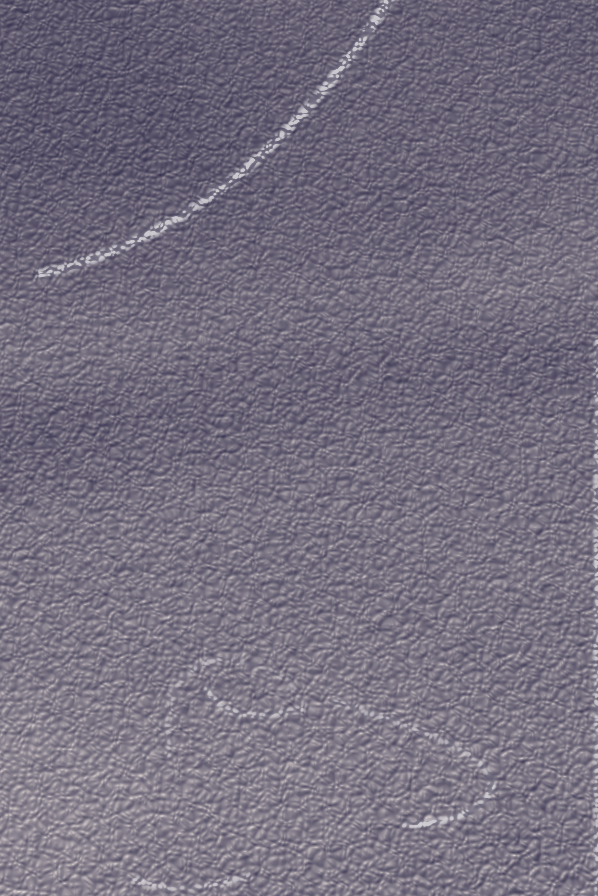
A Shadertoy shader for this texture:

```glsl
// Grained violet leather under soft light, with a few worn chalk strokes.

const vec3 SHADOW_VIOLET = vec3(0.33, 0.31, 0.40);
const vec3 PALE_MAUVE = vec3(0.69, 0.66, 0.68);
const vec3 CHALK = vec3(0.83, 0.82, 0.84);

vec2 hash22(vec2 p) {
    vec3 h = fract(vec3(p.xyx) * vec3(0.1031, 0.1030, 0.0973));
    h += dot(h, h.yzx + 33.33);
    return fract((h.xx + h.yz) * h.zy);
}

float valueNoise(vec2 p) {
    vec2 cell = floor(p), f = fract(p);
    f = f * f * (3.0 - 2.0 * f);
    float low = mix(hash22(cell).x, hash22(cell + vec2(1, 0)).x, f.x);
    float high = mix(hash22(cell + vec2(0, 1)).x, hash22(cell + vec2(1, 1)).x, f.x);
    return mix(low, high, f.y);
}

float fbm(vec2 p) {
    float sum = 0.0, weight = 0.5;
    for (int i = 0; i < 4; i++) {
        sum += weight * valueNoise(p);
        p = mat2(0.8, 0.6, -0.6, 0.8) * p * 2.03 + 17.1;
        weight *= 0.5;
    }
    return sum;
}

// Height of the pebbled hide: soft bumps that melt together, in uneven clumps
float pebbleHeight(vec2 q) {
    q += 0.9 * vec2(valueNoise(q * 0.6), valueNoise(q * 0.6 + 41.0));
    vec2 cell = floor(q);
    float sum = 0.0;
    for (int j = -1; j <= 1; j++) {
        for (int i = -1; i <= 1; i++) {
            vec2 id = cell + vec2(i, j);
            vec2 rnd = hash22(id + 200.0);
            float lift = fract(rnd.x * 7.0 + rnd.y * 5.0);
            sum += exp(-9.0 * length(id + rnd - q) + 1.8 * lift);
        }
    }
    float bump = 0.8 + log(sum + 0.0001) / 9.0;
    return bump + 0.35 * (valueNoise(q * 0.55 + 7.0) - 0.5);
}

// Grain gets finer towards the far, upper edge
vec2 grainSpace(vec2 p, float centre) {
    return vec2((p.x - centre) * (138.0 + 26.0 * p.y), p.y * (154.0 + 18.0 * p.y)) + 90.0;
}

float segmentDistance(vec2 p, vec2 a, vec2 b) {
    vec2 ab = b - a;
    return length(p - a - ab * clamp(dot(p - a, ab) / dot(ab, ab), 0.0, 1.0));
}

// Soft coverage of a quadratic curve from a to c, pulled towards b
float chalkStroke(vec2 p, vec2 a, vec2 b, vec2 c, float radius) {
    const int STEPS = 14;
    float d = 9.0;
    vec2 last = a;
    for (int i = 1; i <= STEPS; i++) {
        float t = float(i) / float(STEPS);
        vec2 next = mix(mix(a, b, t), mix(b, c, t), t);
        d = min(d, segmentDistance(p, last, next));
        last = next;
    }
    return 1.0 - smoothstep(radius * 0.2, radius * 1.3, d);
}

float chalkMarks(vec2 p, float rightEdge) {
    float m = chalkStroke(p, vec2(0.440, 1.01), vec2(0.279, 0.749), vec2(0.046, 0.694), 0.0068);
    m = max(m, 0.50 * chalkStroke(p, vec2(0.189, 0.155), vec2(0.175, 0.255), vec2(0.245, 0.264), 0.0055));
    m = max(m, 0.28 * chalkStroke(p, vec2(0.245, 0.264), vec2(0.315, 0.262), vec2(0.338, 0.215), 0.004));
    m = max(m, 0.80 * chalkStroke(p, vec2(0.232, 0.232), vec2(0.245, 0.188), vec2(0.336, 0.209), 0.005));
    m = max(m, 0.60 * chalkStroke(p, vec2(0.375, 0.216), vec2(0.550, 0.165), vec2(0.549, 0.125), 0.005));
    m = max(m, 0.90 * chalkStroke(p, vec2(0.549, 0.125), vec2(0.545, 0.085), vec2(0.449, 0.078), 0.005));
    m = max(m, 0.70 * chalkStroke(p, vec2(0.150, 0.018), vec2(0.200, -0.002), vec2(0.280, 0.023), 0.005));
    vec2 edge = vec2(rightEdge, 0.0);
    return max(m, 0.8 * chalkStroke(p, edge + vec2(0, 0.62), edge + vec2(-0.002, 0.3), edge, 0.005));
}

// Broad light: dim top, pale lower left, one slanted fold
float broadLight(vec2 p, float centre) {
    float slant = p.y - 0.15 * (p.x - centre);
    float light = mix(0.505, 0.405, smoothstep(0.05, 1.0, p.y));
    light += 0.04 * exp(-pow((slant - 0.65) / 0.06, 2.0));
    light -= 0.04 * exp(-pow((slant - 0.56) / 0.06, 2.0));
    light += 0.06 * exp(-dot(p, p) / 0.04);
    light -= 0.035 * exp(-dot(p - vec2(0.14, 0.93), p - vec2(0.14, 0.93)) / 0.04);
    return light + 0.08 * (fbm(p * vec2(3.0, 6.0)) - 0.47);
}

void mainImage(out vec4 fragColor, in vec2 fragCoord) {
    vec2 p = fragCoord / iResolution.y;
    float width = iResolution.x / iResolution.y;
    vec2 q = grainSpace(p, 0.5 * width);

    // Light from above brightens upper flanks and sinks the hollows
    float height = pebbleHeight(q);
    float slope = height - pebbleHeight(q + vec2(-0.18, 0.45));
    float relief = 0.20 * slope + 0.10 * (height - 0.58) + 0.22 * pow(max(slope, 0.0), 2.0);
    float fleck = 0.05 * (valueNoise(q * 1.3) - 0.5);
    float tone = broadLight(p, 0.5 * width) + (relief + fleck) * mix(1.15, 0.8, p.y);
    vec3 color = mix(SHADOW_VIOLET, PALE_MAUVE, (tone - 0.33) / 0.36);

    // Chalk clings to the raised pebbles
    float wear = 0.65 + 0.7 * fbm(p * 40.0);
    float cling = mix(0.2, 1.0, smoothstep(0.35, 0.75, height + 0.5 * slope));
    float chalk = clamp(chalkMarks(p, width) * wear * cling, 0.0, 0.9);
    fragColor = vec4(clamp(mix(color, CHALK, chalk), 0.0, 1.0), 1.0);
}
```
